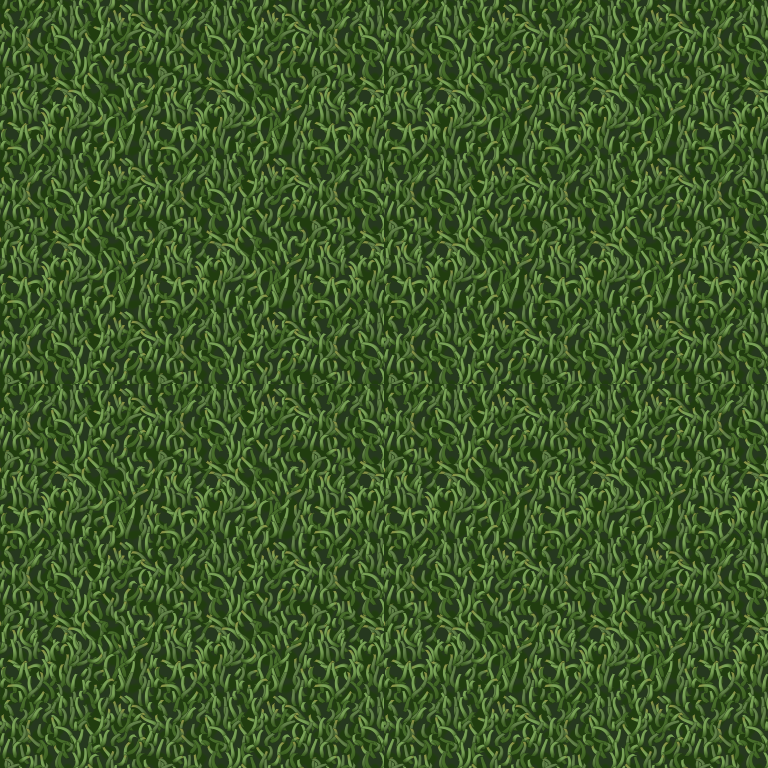
A Shadertoy shader for this texture:

```glsl
const vec2 GRID = vec2(18.0, 14.0); // blades across and down one tile

vec2 hash2(vec2 p) {
    vec3 q = fract(p.xyx * vec3(0.1031, 0.1030, 0.0973));
    q += dot(q, q.yzx + 33.33);
    return fract((q.xx + q.yz) * q.zy);
}

float cornerSlope(vec2 corner, vec2 offset, float period) {
    float a = 6.2832 * hash2(mod(corner, period) + 71.0).x;
    return dot(vec2(cos(a), sin(a)), offset);
}

// Gradient noise that wraps after a whole number of cells
float gradientNoise(vec2 p, float period) {
    vec2 i = floor(p), f = fract(p);
    vec2 u = f * f * f * (f * (f * 6.0 - 15.0) + 10.0);
    vec2 e = vec2(1.0, 0.0);
    return mix(mix(cornerSlope(i, f, period),
                   cornerSlope(i + e, f - e, period), u.x),
               mix(cornerSlope(i + e.yx, f - e.yx, period),
                   cornerSlope(i + 1.0, f - 1.0, period), u.x), u.y);
}

// Signed distance to a bent, tapering blade; along runs from root to tip
float bladeDistance(vec2 q, float halfLength, float bend, float sway, out float along, out float side) {
    float t = clamp(q.y / halfLength, -1.0, 1.0);
    along = 0.5 + 0.5 * t;
    float curve = halfLength * (bend * (t * t - 0.4) + sway * (t * t * t - t));
    float slope = 2.0 * bend * t + sway * (3.0 * t * t - 1.0);
    side = (q.x - curve) / sqrt(1.0 + slope * slope);
    float halfWidth = 0.0145 * mix(1.0, 0.5, along) * mix(0.65, 1.0, smoothstep(0.0, 0.25, along));
    return max(abs(side) - halfWidth, abs(q.y) - halfLength);
}

vec3 grass(vec2 tile, float pixel) {
    // Ground
    float patches = gradientNoise(tile * 12.0, 12.0);
    vec3 color = mix(vec3(0.13, 0.24, 0.06), vec3(0.15, 0.22, 0.12),
                     smoothstep(-0.15, 0.15, patches));

    // Blades, with lower rows in front
    vec2 home = floor(tile * GRID);
    for (int row = 1; row >= -1; row--)
    for (int column = -2; column <= 2; column++) {
        vec2 cell = home + vec2(column, row);
        vec2 id = mod(cell, GRID);
        vec2 place = hash2(id + 3.0);
        vec2 shape = hash2(id + 41.0);
        vec2 tint = hash2(id + 97.0);

        // Neighbours share a lean, a few blades fall flat
        float lean = 1.1 * gradientNoise(id / GRID * 4.0, 4.0) + 1.1 * (place.y - 0.5);
        lean += step(0.92, tint.y) * sign(lean) * 0.5;
        vec2 q = tile - (cell + 0.1 + 0.8 * place) / GRID;
        q = mat2(cos(lean), sin(lean), -sin(lean), cos(lean)) * q;

        float along, side;
        float halfLength = mix(0.028, 0.078, shape.x);
        float d = bladeDistance(q, halfLength, 1.1 * (shape.y - 0.5),
                                0.7 * (tint.x - 0.5), along, side);

        // Dark root, bright middle, sometimes a dry tip
        vec3 lit = mix(vec3(0.39, 0.51, 0.29), vec3(0.48, 0.64, 0.34), step(0.4, tint.x));
        vec3 blade = mix(vec3(0.25, 0.39, 0.14), lit, smoothstep(0.0, 0.55, along));
        blade = mix(blade, vec3(0.55, 0.58, 0.27),
                    step(0.75, tint.y) * smoothstep(0.65, 1.0, along));
        blade *= 1.0 - 0.25 * smoothstep(0.0, 0.012, side);
        blade = mix(blade, vec3(0.24, 0.38, 0.13), 0.8 * step(tint.y, 0.16));

        color = mix(color, vec3(0.13, 0.22, 0.07), 0.5 * smoothstep(0.008, 0.0, d));
        color = mix(color, blade, smoothstep(0.6 * pixel, -0.6 * pixel, d));
    }
    return color;
}

void mainImage(out vec4 fragColor, in vec2 fragCoord) {
    vec2 uv = fragCoord / iResolution.xy;
    // Two sheets each way, each cut after two and a half tiles from its top left
    vec2 sheet = fract(vec2(uv.x, 1.0 - uv.y) * 2.0) * 2.5;
    vec2 tile = fract(vec2(sheet.x, -sheet.y));
    fragColor = vec4(grass(tile, 5.0 / iResolution.y), 1.0);
}
```
